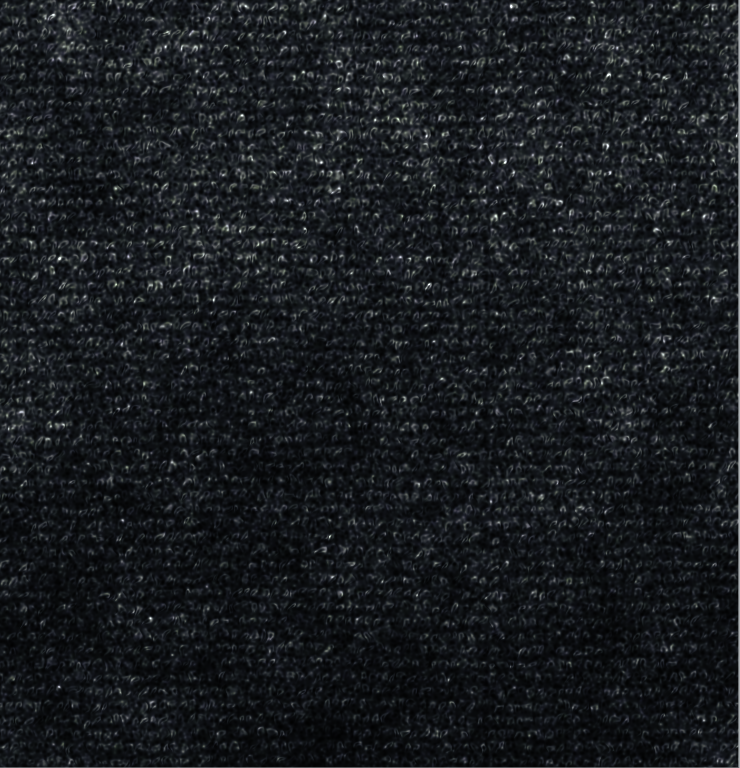
Give the GLSL for this texture, as a Shadertoy shader.

```glsl
// Dark glittering knit cloth: rows of small crooked stitches under fine grain.
// Stitches, cellular specks and a soft light falloff add up to one exposure
// value, whose exponential gives many dark tones and a few bright sparkles.

#define ROWS 55.0          // stitch rows per canvas height
#define COLUMNS 80.0       // stitch columns per canvas height
#define GRAIN 245.0        // speck cells per canvas height
#define SLANT 0.3          // mean lean of the stitches
#define THREAD 0.2         // thread half width in stitch widths
#define WARP 0.009         // irregularity of the knit
#define STITCH_GAIN 1.5
#define GRAIN_GAIN 3.3
#define LIGHT_GAIN 1.35
#define MEDIAN_TONE 0.084
#define SPREAD 0.63

vec3 hash3(vec2 cell) {
    vec3 h = fract(cell.xyx * vec3(0.1031, 0.1030, 0.0973));
    h += dot(h, h.yxz + 33.33);
    return fract((h.xxy + h.yzz) * h.zyx);
}

// Cellular noise: soft round specks with random signed strength
float specks(vec2 p) {
    vec2 cell = floor(p);
    float sum = 0.0;
    for (int y = -1; y <= 1; y++) {
        for (int x = -1; x <= 1; x++) {
            vec2 id = cell + vec2(x, y);
            vec3 h = hash3(id + 17.0);
            vec2 offset = id + h.xy - p;
            sum += (h.z - 0.5) * exp(-3.0 * dot(offset, offset));
        }
    }
    return sum;
}

// Broad uneven patches from layered sines
float patches(vec2 p) {
    return sin(p.x * 9.0 + 2.0 * sin(p.y * 5.0))
         + sin(p.y * 13.0 - p.x * 6.0 + 1.7)
         + 0.7 * sin(p.x * 27.0 + p.y * 8.0 + 2.0 * sin(p.y * 11.0));
}

// One crooked arch per cell, with a long left leg and a shorter right leg
float stitches(vec2 p) {
    p += WARP * vec2(specks(p * 85.0 + 40.0), 0.9 * specks(p * 75.0 + 150.0));
    p.y += 0.0018 * sin(p.x * 11.0 + 3.0 * p.y);
    p.x += 0.0025 * sin(p.y * 17.0);
    vec2 grid = p * vec2(COLUMNS, ROWS);
    grid.x += 0.35 * hash3(vec2(floor(grid.y), 91.0)).x;
    vec3 h = hash3(floor(grid) + 5.0);
    vec2 q = fract(grid) - 0.5;
    float window = smoothstep(0.52, 0.34, abs(q.x));
    q.y *= COLUMNS / ROWS;
    q += (h.xy - 0.5) * vec2(0.16, 0.3);
    q.x -= (SLANT + 0.6 * (h.z - 0.5)) * q.y;
    float d = length(vec2(q.x, max(q.y - 0.1, 0.0))) - 0.25;
    float legs = smoothstep(-0.7 + 0.4 * smoothstep(-0.1, 0.3, q.x), 0.0, q.y);
    return exp(-d * d / (THREAD * THREAD)) * legs * window * (0.5 + h.y);
}

void mainImage(out vec4 fragColor, in vec2 fragCoord) {
    vec2 uv = fragCoord / iResolution.xy;
    vec2 p = fragCoord / iResolution.y;

    // Exposure from light, cloth and grain
    float light = LIGHT_GAIN * (smoothstep(-0.15, 1.05, uv.y) - 0.5);
    light += 0.13 * patches(p) + 0.9 * specks(p * 24.0 + 70.0);
    float cloth = STITCH_GAIN * (stitches(p) - 0.29);
    float grain = GRAIN_GAIN * specks(p * GRAIN);
    float tone = MEDIAN_TONE * exp(SPREAD * (light + cloth + grain));
    tone /= 1.0 + 0.2 * tone;

    // Blue shadows, neutral highlights, a little coloured glitter
    vec3 shadowTint = vec3(0.84, 1.0, 1.2);
    vec3 glintTint = vec3(0.96, 1.01, 1.01);
    vec3 tint = mix(shadowTint, glintTint, smoothstep(0.04, 0.32, tone));
    tint += vec3(0.06, -0.02, 0.2) * specks(p * GRAIN * 0.6 + 300.0);
    vec3 color = tone * tint;

    // Thin pale margin on the right and lower edges
    float soft = 1.0 / iResolution.y;
    float margin = max(smoothstep(-soft, soft, uv.x - 0.9978),
                       smoothstep(-soft, soft, 0.0006 - uv.y));
    color = mix(color, vec3(0.68, 0.70, 0.71), margin);

    fragColor = vec4(color, 1.0);
}
```
